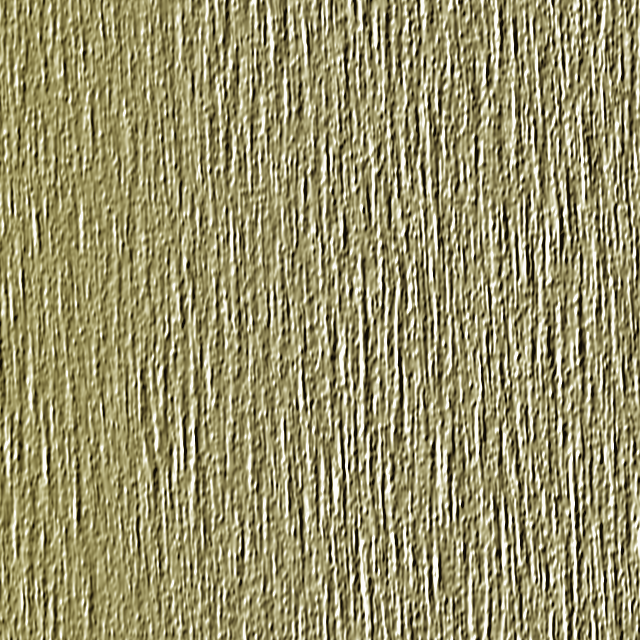
Write a Shadertoy shader that draws this texture.

```glsl
vec3 hash3(vec3 p) {
    p = fract(p * vec3(0.1031, 0.1030, 0.0973));
    p += dot(p, p.yxz + 33.33);
    return fract((p.xxy + p.yxx) * p.zyx);
}

// Cellular relief: one lit bump or dent per cell, scaled to unit variance
float relief(vec2 p, vec2 cells, vec2 light, float seed) {
    p *= cells;
    vec2 cell = floor(p);
    float slope = 0.0;
    for (int y = -1; y <= 1; y++) {
        for (int x = -1; x <= 1; x++) {
            vec2 id = cell + vec2(x, y);
            vec3 rnd = hash3(vec3(id + 200.0, seed));
            vec2 d = (p - id - rnd.xy) / 0.35;
            float bump = mix(-0.6, 1.0, rnd.z);
            slope += bump * dot(d, light) * exp(-0.5 * dot(d, d));
        }
    }
    return slope / 0.22;
}

void mainImage(out vec4 fragColor, in vec2 fragCoord) {
    vec2 uv = fragCoord / iResolution.y;

    // Slight lean and wander of the fibres
    vec2 p = uv;
    p.x += 0.03 * uv.y;
    p.x += 0.002 * sin(9.0 * uv.y + 20.0 * uv.x);
    p.x += 0.0005 * sin(43.0 * uv.y + 60.0 * uv.x);
    p.x += 0.0003 * sin(210.0 * uv.y + 130.0 * uv.x);

    // Long fibres, short fibres and fine grain
    vec2 side = vec2(-1.0, 0.0);
    float fibres = 0.48 * relief(p, vec2(115.0, 9.0), side, 11.0)
                 + 0.60 * relief(p, vec2(175.0, 19.0), side, 37.0);
    float grain = 0.60 * relief(p, vec2(190.0, 95.0), vec2(-0.85, 0.53), 71.0);

    // Relief is shallow at the left and deep at the right
    float depth = mix(0.65, 1.25, smoothstep(0.0, 0.75, uv.x));
    depth += 0.08 * sin(23.0 * uv.x + 1.5 * sin(4.0 * uv.y));
    float shade = depth * fibres + mix(0.8, depth, 0.6) * grain;

    // Straw tint: dark brown through olive to cream
    float tone = clamp(0.575 + 0.26 * shade, 0.04, 0.99);
    float blueFade = 1.25 + 0.8 * tone + mix(0.15, 0.0, smoothstep(0.0, 0.5, uv.x));
    fragColor = vec4(pow(vec3(tone), vec3(0.9, 1.0, blueFade)), 1.0);
}
```
